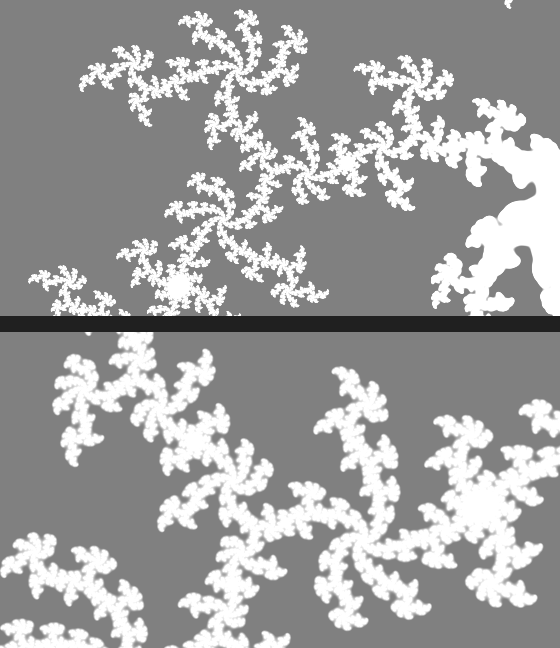
Top, the full canvas; bottom, a detail of the centre.
This pattern is drawn by a WebGL 2 fragment shader. Its source:

```glsl
#version 300 es
precision highp float;

uniform vec2 u_resolution;
out vec4 fragColor;

const vec3 GROUND = vec3(0.502);
const vec3 BRANCH = vec3(1.0);
const vec2 SEED = vec2(0.39906, 0.37963);  // Julia constant: five-armed curls
const vec2 HUB = vec2(0.14029, 0.52769);   // fixed point where the arms meet
const vec2 HUB_ON_CANVAS = vec2(1.01, 0.165);
const float VIEW_WIDTH = 0.78;
const float VIEW_TURN = 1.15;
const int MAX_STEPS = 58;
const float ESCAPE_SQUARED = 1.0e4;
const float THIN = 0.0010;                 // half width of the fine branches
const float HUB_SWELL = 0.030;             // extra half width at the hub
const float SWELL_FALLOFF = 13.0;
const float EDGE = 0.0009;

vec2 complexMul(vec2 a, vec2 b) {
    return vec2(a.x * b.x - a.y * b.y, a.x * b.y + a.y * b.x);
}

// Estimated distance to the Julia set; zero where the orbit stays bounded.
float juliaDistance(vec2 z) {
    vec2 slope = vec2(1.0, 0.0);
    for (int i = 0; i < MAX_STEPS; i++) {
        slope = 2.0 * complexMul(z, slope);
        z = complexMul(z, z) + SEED;
        float sizeSquared = dot(z, z);
        if (sizeSquared > ESCAPE_SQUARED) {
            float size = sqrt(sizeSquared);
            return size * log(size) / max(length(slope), 1.0e-6);
        }
    }
    return 0.0;
}

void main() {
    // Canvas to complex plane, turned about the hub
    vec2 offset = gl_FragCoord.xy / u_resolution.x - HUB_ON_CANVAS;
    vec2 turn = vec2(cos(VIEW_TURN), sin(VIEW_TURN));
    vec2 point = HUB + VIEW_WIDTH * complexMul(offset, turn);

    // Branches thicken into a knobbed body near the hub
    float halfWidth = THIN + HUB_SWELL * exp(-SWELL_FALLOFF * length(offset));
    float dist = juliaDistance(point) / VIEW_WIDTH;
    float coverage = 1.0 - smoothstep(halfWidth - EDGE, halfWidth + EDGE, dist);

    fragColor = vec4(mix(GROUND, BRANCH, coverage), 1.0);
}
```
